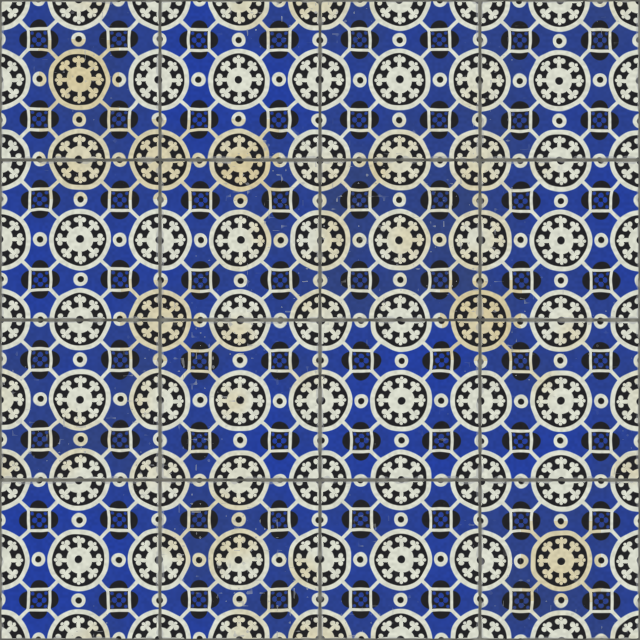
Give the GLSL for this pattern, as a three.js fragment shader.

```glsl
varying vec2 vUv;

const float TILES = 4.0;
const float MOTIFS_PER_TILE = 2.0;
const float ARMS = 8.0;
const float TAU = 6.2831853;

const vec3 CREAM = vec3(0.85, 0.86, 0.80);
const vec3 STAIN = vec3(0.82, 0.76, 0.58);
const vec3 COBALT = vec3(0.15, 0.25, 0.62);
const vec3 DULL_BLUE = vec3(0.21, 0.27, 0.46);
const vec3 INK = vec3(0.14, 0.14, 0.15);
const vec3 GROUT = vec3(0.42, 0.42, 0.39);
const vec3 CHIP = vec3(0.64, 0.65, 0.66);

float hash(vec2 p) {
  return fract(sin(dot(p, vec2(127.1, 311.7))) * 43758.5453);
}

// Value noise on the unit canvas, wrapping after a whole number of cells
float wrapNoise(vec2 uv, float cells, float seed) {
  vec2 p = uv * cells;
  vec2 i = floor(p);
  vec2 f = fract(p);
  f = f * f * (3.0 - 2.0 * f);
  vec2 lo = mod(i, cells) + seed;
  vec2 hi = mod(i + 1.0, cells) + seed;
  return mix(mix(hash(lo), hash(vec2(hi.x, lo.y)), f.x),
             mix(hash(vec2(lo.x, hi.y)), hash(hi), f.x), f.y);
}

float fill(float d) {
  return 1.0 - smoothstep(-0.012, 0.012, d);
}

float disc(vec2 p, vec2 center, float radius) {
  return length(p - center) - radius;
}

float band(float d, float halfWidth) {
  return abs(d) - halfWidth;
}

// Mirror the plane into the octant where x >= y >= 0
vec2 foldOctant(vec2 p) {
  p = abs(p);
  return vec2(max(p.x, p.y), min(p.x, p.y));
}

vec2 foldSectors(vec2 p, float count) {
  float sector = TAU / count;
  float angle = abs(mod(atan(p.y, p.x) + 0.5 * sector, sector) - 0.5 * sector);
  return length(p) * vec2(cos(angle), sin(angle));
}

// Snowflake with trefoil-tipped arms
float snowflake(vec2 p) {
  vec2 q = foldSectors(p, ARMS);
  float arm = max(band(q.y, 0.027), q.x - 0.27);
  float tips = min(disc(q, vec2(0.248, 0.042), 0.036), disc(q, vec2(0.282, 0.0), 0.024));
  return min(length(p) - 0.165, min(arm, tips));
}

vec3 drawMedallion(vec3 color, vec2 p, vec3 cream) {
  float r = length(p);
  color = mix(color, cream, fill(r - 0.388));
  color = mix(color, INK, fill(r - 0.325));
  color = mix(color, cream, fill(snowflake(p)));
  return mix(color, INK, fill(r - 0.047));
}

vec3 drawSquare(vec3 color, vec2 p, vec3 blue, vec3 cream) {
  vec2 q = foldOctant(p);
  color = mix(color, INK, fill(disc(q, vec2(0.13, 0.0), 0.112)));
  float strut = max(band((q.x - q.y) * 0.7071, 0.024), 0.13 - q.x);
  color = mix(color, cream, fill(strut));
  color = mix(color, INK, fill(q.x - 0.125));
  // Four-petal flower with corner dots
  color = mix(color, blue, fill(disc(q, vec2(0.052, 0.0), 0.036)));
  color = mix(color, blue, fill(disc(q, vec2(0.082, 0.082), 0.022)));
  color = mix(color, INK, fill(length(q) - 0.026));
  return mix(color, cream, fill(band(q.x - 0.13, 0.02)));
}

vec3 drawLink(vec3 color, vec2 p, vec3 cream) {
  float d = disc(foldOctant(p), vec2(0.5, 0.0), 0.0);
  color = mix(color, cream, fill(d - 0.09));
  return mix(color, INK, fill(d - 0.038));
}

void main() {
  vec2 tileId = floor(vUv * TILES);
  float motifs = TILES * MOTIFS_PER_TILE;

  // Slight misregistration per tile and a hand-painted wobble
  vec2 shift = vec2(hash(tileId + 3.1), hash(tileId + 8.7)) - 0.5;
  vec2 wobble = vec2(wrapNoise(vUv, 48.0, 5.0), wrapNoise(vUv, 48.0, 71.0)) - 0.5;
  vec2 p = vUv * motifs + 0.03 * shift + 0.022 * wobble;
  vec2 medallion = fract(p + 0.5) - 0.5;
  vec2 square = fract(p) - 0.5;

  // Glaze tones
  float cloud = 0.6 * wrapNoise(vUv, 7.0, 13.0) + 0.4 * wrapNoise(vUv, 19.0, 37.0);
  float motifAge = hash(mod(floor(p + 0.5), motifs) + 21.3);
  float stain = 0.65 * smoothstep(0.82, 1.0, motifAge) + 0.5 * smoothstep(0.55, 0.85, cloud);
  vec3 cream = mix(CREAM, STAIN, min(stain, 0.8));
  vec3 blue = mix(COBALT, DULL_BLUE, clamp(0.5 * hash(tileId + 15.9) + cloud - 0.4, 0.0, 0.9));

  vec3 color = drawSquare(blue, square, blue, cream);
  color = drawLink(color, medallion, cream);
  color = drawMedallion(color, medallion, cream);

  // Worn flecks and surface grain
  float flecks = smoothstep(0.84, 0.96, wrapNoise(vUv, 150.0, 53.0)) * smoothstep(0.45, 0.75, cloud);
  color = mix(color, CHIP, 0.6 * flecks);
  color *= 0.95 + 0.1 * wrapNoise(vUv, 220.0, 91.0);

  // Joints with chipped edges
  vec2 toJoint = abs(fract(vUv * TILES + 0.5) - 0.5) * MOTIFS_PER_TILE;
  float joint = min(toJoint.x, toJoint.y);
  float rough = wrapNoise(vUv, 90.0, 29.0);
  color = mix(color, CHIP, 0.5 * fill(joint - 0.055 * rough));
  color = mix(color, GROUT * (0.75 + 0.5 * rough), fill(joint - 0.014 - 0.01 * rough));
  gl_FragColor = vec4(color, 1.0);
}
```
